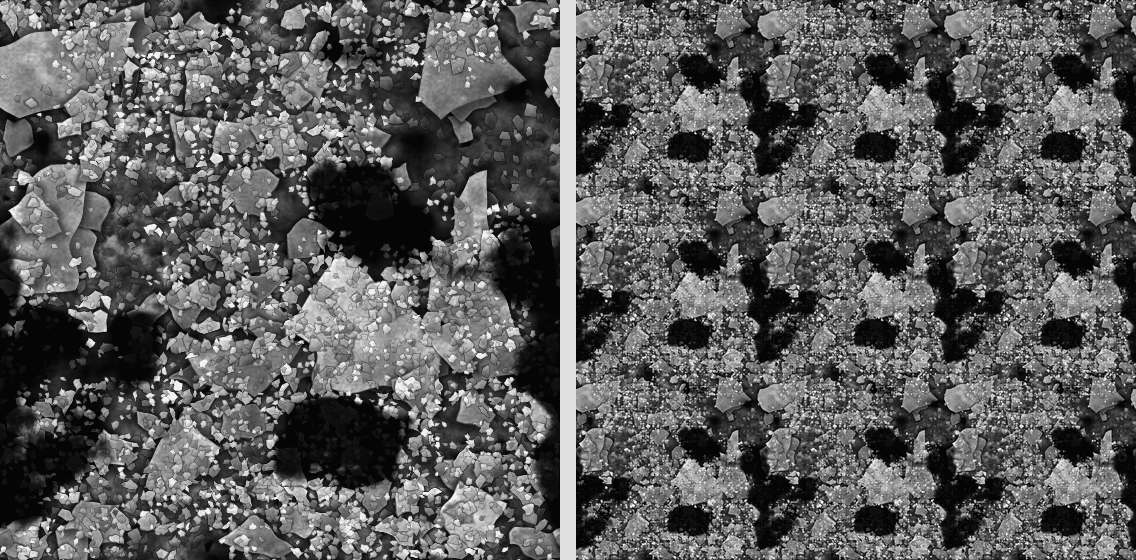
Left: one tile. Right: repeated 3 by 3.
This texture is drawn by a WebGL 1 fragment shader. Its source:

```glsl
precision highp float;
uniform vec2 u_resolution;

float hash(vec2 p) {
  return fract(sin(dot(p, vec2(127.1, 311.7))) * 43758.5453);
}

// Value noise with n whole cells across the canvas, so it wraps.
float tileNoise(vec2 uv, float n, float seed) {
  vec2 p = uv * n, i = floor(p), f = fract(p);
  f = f * f * (3.0 - 2.0 * f);
  vec2 a = mod(i, n) + seed * 7.31, b = mod(i + 1.0, n) + seed * 7.31;
  return mix(mix(hash(a), hash(vec2(b.x, a.y)), f.x),
             mix(hash(vec2(a.x, b.y)), hash(b), f.x), f.y);
}

float fbm(vec2 uv, float n, float seed) {
  float sum = 0.0, weight = 0.5;
  for (int i = 0; i < 5; i++) {
    sum += weight * tileNoise(uv, n, seed + float(i));
    n *= 2.0;
    weight *= 0.55;
  }
  return sum / 1.055;
}

// Broad patches: seed 3 holds the pits, seed 9 the crumb drifts.
float cover(vec2 uv, float seed) {
  float field = 0.62 * tileNoise(uv, 5.0, seed) + 0.38 * tileNoise(uv, 12.0, seed + 1.0);
  return smoothstep(0.28, 0.52, field);
}

// Lays angular stones, n cells across, over the tone below them.
float stones(float below, vec2 uv, float n, float seed, float density, vec2 tones, float coverSeed) {
  vec2 wobble = vec2(tileNoise(uv, n * 4.0, seed), tileNoise(uv, n * 4.0, seed + 5.0)) - 0.5;
  vec2 p = uv * n + 0.16 * wobble;
  float edge = 0.0018 * n;
  float mottle = fbm(uv, 20.0, seed) - 0.5;
  for (int y = -1; y <= 1; y++) {
    for (int x = -1; x <= 1; x++) {
      vec2 cell = floor(p) + vec2(float(x), float(y));
      vec2 id = mod(cell, n) + seed * 17.0;
      if (hash(id + 0.3) > density * cover((cell + 0.5) / n, coverSeed)) continue;

      vec2 local = p - cell - 0.5 - 0.5 * (vec2(hash(id + 1.7), hash(id + 2.9)) - 0.5);
      float turn = 6.2832 * hash(id + 4.1);
      float c = cos(turn), s = sin(turn);
      vec2 q = mat2(c, s, -s, c) * local;
      float slim = hash(id + 5.3);
      q.y *= 1.0 + 1.3 * slim * slim;

      // Five cut faces make a convex chip.
      float size = mix(0.27, 0.54, hash(id + 6.7));
      float d = length(local) - 1.0;
      for (int k = 0; k < 5; k++) {
        float r = hash(id + 8.3 + 1.37 * float(k));
        float angle = 1.2566 * (float(k) + 0.7 * fract(r * 13.0));
        d = max(d, dot(q, vec2(cos(angle), sin(angle))) - size * mix(0.65, 1.15, r));
      }

      // Contact shadow, then the lit face with a pale rim.
      below *= mix(0.42, 1.0, smoothstep(-0.02, 0.17, d));
      float face = mix(tones.x, tones.y, hash(id + 7.9));
      face += 0.4 * mottle + dot(local, vec2(-0.1, 0.22));
      face += 0.1 * smoothstep(-0.09, -0.01, d);
      below = mix(below, face, 1.0 - smoothstep(-edge, edge, d));
    }
  }
  return below;
}

void main() {
  vec2 uv = gl_FragCoord.xy / u_resolution;
  float fine = fbm(uv, 40.0, 21.0);

  // Dark bed and half-buried stones
  float tone = 0.02 + 0.42 * cover(uv, 3.0) * fine;
  tone = stones(tone, uv, 44.0, 1.0, 0.6, vec2(0.12, 0.45), 3.0);
  tone = stones(tone, uv, 10.0, 2.0, 0.7, vec2(0.26, 0.54), 3.0);

  // Large slabs and broken pieces
  tone = stones(tone, uv, 4.0, 4.0, 0.72, vec2(0.42, 0.63), 3.0);
  tone = stones(tone, uv, 9.0, 5.0, 0.36, vec2(0.38, 0.7), 9.0);

  // Crumbs gathered in drifts
  tone = stones(tone, uv, 20.0, 6.0, 0.42, vec2(0.38, 0.76), 9.0);
  tone = stones(tone, uv, 40.0, 7.0, 0.52, vec2(0.4, 0.84), 9.0);
  tone = stones(tone, uv, 76.0, 8.0, 0.5, vec2(0.42, 0.9), 9.0);

  // Pale dust and mineral grain
  float drift = smoothstep(0.42, 0.66, fbm(uv, 9.0, 31.0));
  tone += 0.24 * drift * smoothstep(0.45, 0.72, fine) * smoothstep(0.1, 0.4, tone);
  tone *= 0.92 + 0.22 * tileNoise(uv, 256.0, 41.0);

  // Ragged pits sink into black
  float depth = cover(uv, 3.0) + 0.9 * (fbm(uv, 24.0, 51.0) - 0.5);
  tone *= mix(0.1, 1.0, smoothstep(0.05, 0.5, depth));
  gl_FragColor = vec4(vec3(clamp(tone, 0.02, 0.95)), 1.0);
}
```
